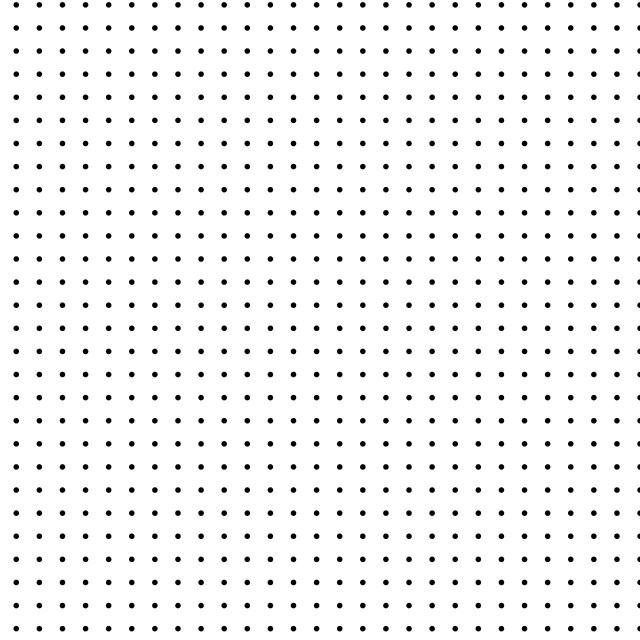
Give the GLSL for this pattern, as a Shadertoy shader.

```glsl
// Square grid of small black dots on a white ground.

// Signed distance to the nearest dot of a grid that passes through the origin.
float dotGrid(vec2 p, float pitch, float radius) {
    vec2 cell = (fract(p / pitch + 0.5) - 0.5) * pitch;
    return length(cell) - radius;
}

void mainImage(out vec4 fragColor, in vec2 fragCoord) {
    vec2 uv = fragCoord / iResolution.y;
    float pixel = 1.0 / iResolution.y;

    // About 27.7 dots each way, measured from the lower left dot
    float dist = dotGrid(uv - vec2(0.0254, 0.0177), 0.0361, 0.0043);

    // Edge blended over one pixel
    float ink = clamp(0.5 - dist / pixel, 0.0, 1.0);
    fragColor = vec4(mix(vec3(1.0), vec3(0.0), ink), 1.0);
}
```
